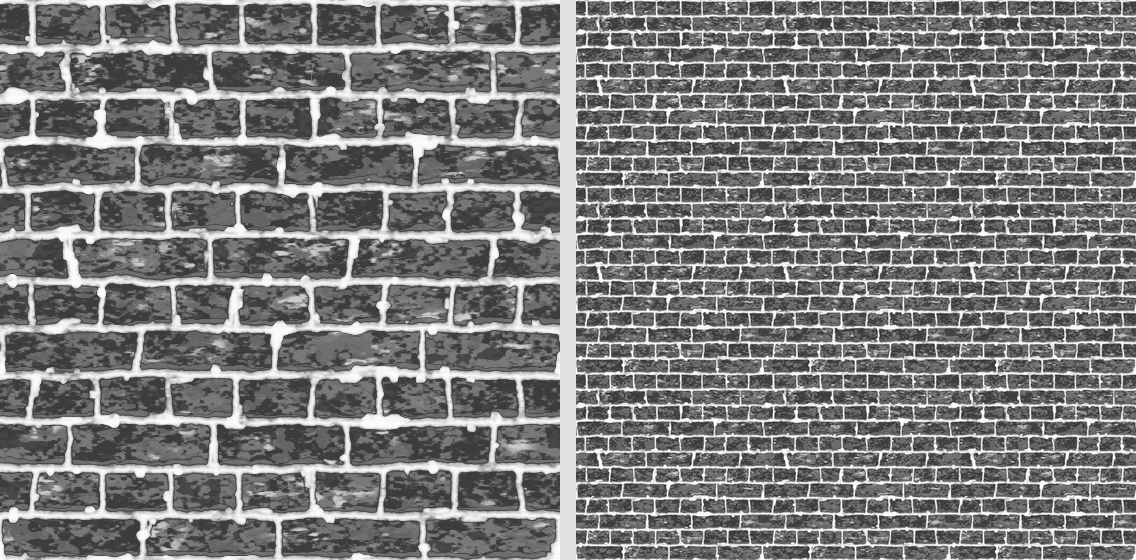
Left, the tile; right, the same tile 3 across and 3 down.
Write a Shadertoy shader that draws this texture.

```glsl
// Old brick wall of twelve courses, four long bricks alternating with eight short ones.
// Each brick is a rounded box between shifted, slanted joints with a noise-worn outline;
// wrapping noise adds grain, flat patches, pale scuffs, a bottom lip and soiled mortar.

const float COURSES = 12.0;
const float LONG_COUNT = 4.0;
const float SHORT_COUNT = 8.0;
const vec2 HALF_JOINT = vec2(0.0056, 0.0074);
const float CORNER = 0.006;

const float DARK = 0.235;
const float LIGHT = 0.475;
const float LIP = 0.45;
const float SCUFF = 0.80;
const float MORTAR = 0.985;
const float SOIL = 0.42;

float hash(vec3 p) {
    p = fract(p * 0.1031);
    p += dot(p, p.zyx + 31.32);
    return fract((p.x + p.y) * p.z);
}

// Value noise that wraps over the unit square; cells must be whole numbers.
float noise(vec2 uv, vec2 cells, float seed) {
    vec2 p = uv * cells;
    vec2 i = floor(p);
    vec2 f = p - i;
    f = f * f * (3.0 - 2.0 * f);
    vec2 a = mod(i, cells);
    vec2 b = mod(i + 1.0, cells);
    float low = mix(hash(vec3(a, seed)), hash(vec3(b.x, a.y, seed)), f.x);
    float high = mix(hash(vec3(a.x, b.y, seed)), hash(vec3(b, seed)), f.x);
    return mix(low, high, f.y);
}

float fbm(vec2 uv, vec2 cells, int octaves, float seed) {
    float sum = 0.0, total = 0.0, gain = 0.5;
    for (int k = 0; k < octaves; k++) {
        sum += gain * noise(uv, cells, seed + float(k));
        total += gain;
        gain *= 0.5;
        cells *= 2.0;
    }
    return sum / total;
}

// Position of joint k in brick widths, shifted and slanted at random.
float joint(float k, float count, float row, float height) {
    float column = mod(k, count);
    float shift = hash(vec3(column, row, 71.0)) - 0.5;
    float slant = hash(vec3(column, row, 83.0)) - 0.5;
    return k + count * (0.016 * shift + 0.012 * slant * (height - 0.5));
}

float roundBox(vec2 p, vec2 halfSize, float radius) {
    vec2 q = abs(p) - halfSize + radius;
    return length(max(q, 0.0)) + min(max(q.x, q.y), 0.0) - radius;
}

// Returns distance to the brick, height above its base and a random tone.
vec3 brick(vec2 p) {
    float level = floor(p.y * COURSES);
    float height = p.y * COURSES - level;
    float row = mod(level, COURSES);
    bool isShort = mod(row, 2.0) > 0.5;
    float count = isShort ? SHORT_COUNT : LONG_COUNT;
    float x = p.x * count - (isShort ? 0.44 : mod(row, 4.0) * 0.25);
    float k = floor(x + 0.5);
    float column = x < joint(k, count, row, height) ? k - 1.0 : k;
    float left = joint(column, count, row, height);
    float right = joint(column + 1.0, count, row, height);
    vec2 halfSize = 0.5 * vec2((right - left) / count, 1.0 / COURSES) - HALF_JOINT;
    vec2 local = vec2((x - 0.5 * (left + right)) / count, (height - 0.5) / COURSES);
    float tone = hash(vec3(mod(column, count), row, 97.0));
    return vec3(roundBox(local, halfSize, CORNER), local.y + halfSize.y, tone);
}

float brickShade(vec2 uv, float depth, float base, float tone, float grain) {
    float patches = fbm(uv, vec2(20.0, 36.0), 3, 20.0);
    float value = grain + 0.55 * (patches - 0.5) + 0.16 * (tone - 0.5);
    float shade = mix(DARK, LIGHT, smoothstep(0.34, 0.66, value));
    // Flat worn patches and dark pits
    float worn = fbm(uv, vec2(26.0, 44.0), 3, 30.0);
    shade = mix(shade, 0.43, 0.8 * smoothstep(0.64, 0.67, worn));
    shade = mix(shade, DARK, 0.8 * (1.0 - smoothstep(0.30, 0.36, worn)));
    // Pale scuffs and thin scratches
    float zone = smoothstep(0.56, 0.74, fbm(uv, vec2(13.0, 24.0), 2, 40.0));
    float streak = smoothstep(0.52, 0.74, fbm(uv, vec2(48.0, 110.0), 3, 45.0));
    float vein = abs(fbm(uv, vec2(24.0, 38.0), 2, 50.0) - 0.5);
    shade = mix(shade, SCUFF, zone * streak);
    shade = mix(shade, 0.60, 0.6 * zone * (1.0 - smoothstep(0.0, 0.025, vein)));
    // Smooth lip along the base, then a dark rim
    float above = base - 0.016 * fbm(uv, vec2(28.0, 24.0), 3, 55.0);
    shade = mix(shade, DARK, 0.7 * (1.0 - smoothstep(0.0, 0.0025, abs(above))));
    shade = mix(shade, LIP, 0.85 * (1.0 - smoothstep(-0.0015, 0.0, above)));
    return mix(shade, DARK, 0.8 * (1.0 - smoothstep(0.0008, 0.003, depth)));
}

float mortarShade(vec2 uv, float dist, float base, float grain) {
    float shadow = 1.0 - smoothstep(-0.003, 0.001, base);
    float dirt = smoothstep(0.55, 0.8, fbm(uv, vec2(30.0), 3, 60.0));
    float halo = exp(-max(dist, 0.0) * mix(480.0, 270.0, shadow));
    return mix(MORTAR, SOIL, clamp(halo * (0.35 + grain) + dirt * (grain - 0.2), 0.0, 1.0));
}

void mainImage(out vec4 fragColor, in vec2 fragCoord) {
    vec2 uv = fragCoord / iResolution.xy;
    // Uneven outlines: slow bends, fine roughness and chipped edges
    vec2 bend = vec2(noise(uv, vec2(18.0), 1.0), noise(uv, vec2(18.0), 2.0)) - 0.5;
    vec2 rough = vec2(fbm(uv, vec2(60.0), 3, 4.0), fbm(uv, vec2(60.0), 3, 8.0)) - 0.5;
    vec3 b = brick(uv + vec2(0.0, 0.0026) + 0.007 * bend + 0.007 * rough);
    float chip = 0.008 * smoothstep(0.68, 0.9, noise(uv, vec2(44.0), 12.0));
    float dist = b.x + chip;
    float grain = fbm(uv, vec2(100.0, 180.0), 3, 15.0);
    float edge = max(0.7 / iResolution.y, 0.0009);
    float cover = 1.0 - smoothstep(-edge, edge, dist);
    float shade = mix(mortarShade(uv, dist, b.y, grain), brickShade(uv, -dist, b.y, b.z, grain), cover);
    fragColor = vec4(vec3(shade), 1.0);
}
```
